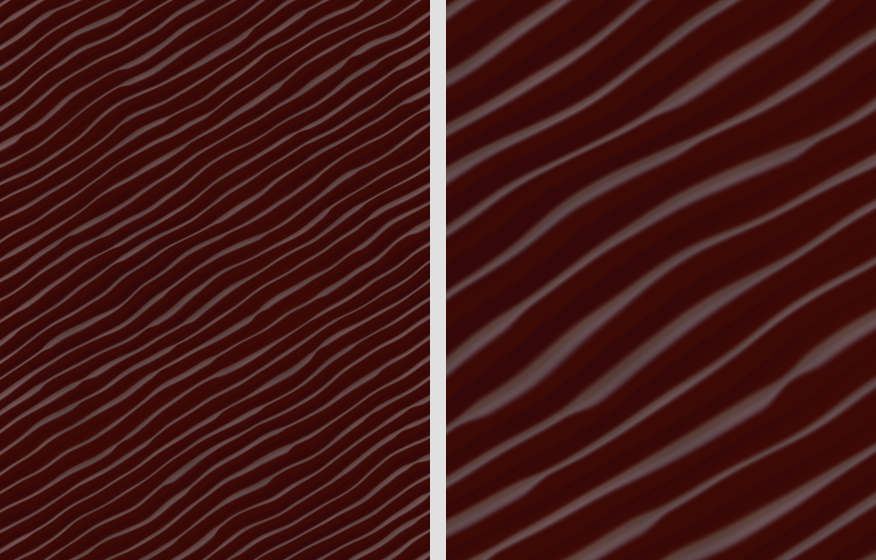
Left: the whole. Right: its middle third, enlarged.
This texture is drawn by a WebGL 1 fragment shader. Its source:

```glsl
precision highp float;

uniform vec2 u_resolution;

const float ROWS = 29.0;         // ridges along the left side
const float ANGLE = 0.56;        // slope of the ridges, radians
const float WOBBLE = 0.55;       // sideways drift, in ridge spacings
const float THIN = 0.085;        // half width of a plain ridge
const float SWELL = 0.13;        // extra half width where it bulges
const float SWELL_RATE = 5.0;    // bulges per canvas height
const float SOFTNESS = 0.075;    // edge blur, in ridge spacings
const vec2 WOBBLE_SCALE = vec2(6.0, 8.0);

const vec3 DARK_RED = vec3(0.24, 0.035, 0.02);
const vec3 DARK_WINE = vec3(0.205, 0.028, 0.03);
const vec3 RUST = vec3(0.31, 0.14, 0.11);
const vec3 PLUM = vec3(0.29, 0.15, 0.18);
const vec3 TAN = vec3(0.36, 0.25, 0.23);
const vec3 GREY = vec3(0.39, 0.30, 0.31);

float hash(vec2 p) {
  return fract(sin(dot(p, vec2(127.1, 311.7))) * 43758.5);
}

vec2 gradient(vec2 cell) {
  float a = 6.28318 * hash(cell);
  return vec2(cos(a), sin(a));
}

float gradientNoise(vec2 p) {
  vec2 i = floor(p);
  vec2 f = fract(p);
  vec2 s = f * f * f * (f * (f * 6.0 - 15.0) + 10.0);
  vec2 e = vec2(1.0, 0.0);
  float bottom = mix(dot(gradient(i), f),
                     dot(gradient(i + e), f - e), s.x);
  float top = mix(dot(gradient(i + e.yx), f - e.yx),
                  dot(gradient(i + 1.0), f - 1.0), s.x);
  return mix(bottom, top, s.y);
}

// Bulge that tapers slowly on one side and stops bluntly on the other
float bulge(float along, float row) {
  float x = along * SWELL_RATE + 7.0 * hash(vec2(row, 3.0));
  vec2 cell = vec2(floor(x), row);
  float t = fract(x);
  if (hash(cell + 17.0) < 0.4) t = 1.0 - t;
  float shape = smoothstep(0.0, 0.75, t) * (1.0 - smoothstep(0.88, 1.0, t));
  return shape * hash(cell + 41.0);
}

void main() {
  vec2 p = gl_FragCoord.xy / u_resolution.y;
  float c = cos(ANGLE);
  float s = sin(ANGLE);
  vec2 q = vec2(c * p.x + s * p.y, c * p.y - s * p.x);

  // Wavering ridge coordinate
  float drift = gradientNoise(q * WOBBLE_SCALE)
              + 0.3 * gradientNoise(q * WOBBLE_SCALE * 2.3 + 19.0);
  float phase = q.y * ROWS / c + WOBBLE * drift;
  float row = floor(phase);
  float across = fract(phase) - 0.5;

  // Width and centre change along each ridge
  float swell = bulge(q.x, row);
  float ripple = gradientNoise(vec2(q.x * 11.0, row * 5.37));
  float halfWidth = THIN + SWELL * swell + 0.055 * ripple;
  float offset = across + 0.05 * swell - 0.06 * ripple;
  float blur = max(SOFTNESS, 0.75 * ROWS / (c * u_resolution.y));
  float cover = 1.0 - smoothstep(halfWidth - blur, halfWidth + blur, abs(offset));

  // Dark troughs
  float shade = 0.5 + 0.9 * across + 0.5 * gradientNoise(q * 5.0 + 31.0);
  vec3 color = mix(DARK_RED, DARK_WINE, smoothstep(0.35, 0.95, shade));

  // Ridge tint: plum below, grey and tan inside, rust above
  float side = clamp(0.5 + 0.5 * offset / (halfWidth + blur), 0.0, 1.0);
  vec3 ridge = mix(PLUM, GREY, smoothstep(0.05, 0.4, side));
  ridge = mix(ridge, TAN, smoothstep(0.4, 0.65, side));
  ridge = mix(ridge, RUST, smoothstep(0.65, 0.95, side));
  ridge *= 1.0 + 0.14 * gradientNoise(q * vec2(14.0, 40.0));

  // Slightly brighter ridges toward the left and right borders
  float border = abs(2.0 * gl_FragCoord.x / u_resolution.x - 1.0);
  ridge *= 1.0 + 0.1 * smoothstep(0.7, 1.0, border);

  gl_FragColor = vec4(mix(color, ridge, cover), 1.0);
}
```
